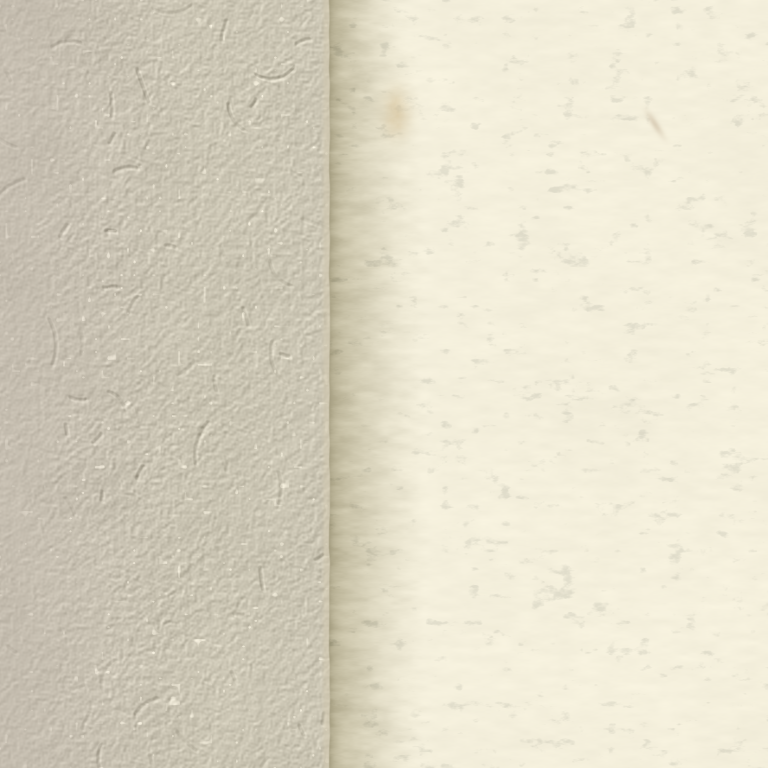
Write a three.js fragment shader that draws this texture.

```glsl
// A rough grey board overlaps a smooth cream sheet and casts a soft shadow on it.
// The board is embossed value noise with scattered curved fibres; the sheet is
// horizontally stretched noise, a falling-off shadow and two faint blemishes.

#define EDGE_X 0.429
#define EDGE_SOFT 0.0014
#define GRAIN_SCALE 165.0
#define GRAIN_RELIEF 0.17
#define FIBRE_CELLS 19.0
#define FIBRE_DEPTH 0.13
#define SHADOW_WIDTH 0.125
#define PAPER_GRAIN 0.035
#define BOARD_COLOR vec3(0.785, 0.757, 0.697)
#define PAPER_COLOR vec3(0.957, 0.938, 0.862)
#define SHADOW_COLOR vec3(0.735, 0.707, 0.595)
#define STAIN_COLOR vec3(0.82, 0.73, 0.56)

varying vec2 vUv;

float hash(vec2 p) {
  return fract(sin(dot(p, vec2(127.1, 311.7))) * 43758.545);
}

float noise(vec2 p) {
  vec2 i = floor(p), f = fract(p);
  f = f * f * (3.0 - 2.0 * f);
  return mix(mix(hash(i), hash(i + vec2(1.0, 0.0)), f.x),
             mix(hash(i + vec2(0.0, 1.0)), hash(i + 1.0), f.x), f.y);
}

float fbm(vec2 p) {
  float sum = 0.0, weight = 0.5;
  for (int i = 0; i < 4; i++) {
    sum += weight * noise(p);
    p = p * 2.03 + 17.3;
    weight *= 0.5;
  }
  return sum / 0.9375;
}

// Coverage of short bent strands, at most one per grid cell
float fibres(vec2 p) {
  p *= FIBRE_CELLS;
  vec2 home = floor(p);
  float cover = 0.0;
  for (int y = -1; y <= 1; y++) {
    for (int x = -1; x <= 1; x++) {
      vec2 cell = home + vec2(float(x), float(y));
      vec2 d = p - cell - vec2(hash(cell), hash(cell + 5.7));
      float angle = 6.283 * hash(cell + 11.3);
      float c = cos(angle), s = sin(angle);
      d = vec2(c * d.x + s * d.y, c * d.y - s * d.x);
      d.y += (hash(cell + 23.1) - 0.5) * 1.6 * d.x * d.x;
      float halfLength = mix(0.1, 0.6, pow(hash(cell + 31.9), 2.0));
      float dist = length(vec2(max(abs(d.x) - halfLength, 0.0), d.y));
      float strength = smoothstep(0.35, 1.0, hash(cell + 47.2));
      cover = max(cover, strength * (1.0 - smoothstep(0.01, 0.075, dist)));
    }
  }
  return cover;
}

float boardHeight(vec2 p) {
  vec2 warp = vec2(noise(p * 60.0), noise(p * 60.0 + 9.0)) * 1.5;
  return 0.65 * noise(p * GRAIN_SCALE + warp) + 0.35 * noise(p * GRAIN_SCALE * 1.9);
}

vec3 board(vec2 p) {
  vec2 light = vec2(-0.0022, 0.0026);
  float relief = boardHeight(p) - boardHeight(p + light);
  float rough = mix(0.55, 1.0, smoothstep(0.0, 0.17, p.x)) * mix(0.75, 1.2, fbm(p * 9.0));
  float strand = fibres(p + 3.0);
  float glint = fibres(p + 3.0 + light * 1.2);
  vec3 color = BOARD_COLOR + (fbm(p * 14.0) - 0.5) * 0.035;
  color += mix(vec3(-0.012, -0.014, -0.008), vec3(0.008, 0.014, 0.004), smoothstep(0.0, 0.3, p.x));
  color += relief * rough * GRAIN_RELIEF;
  color += (0.65 * glint - strand) * FIBRE_DEPTH * rough;

  // Bright pin-point flecks
  color += 0.12 * rough * smoothstep(0.87, 0.98, noise(p * 120.0 + 40.0));

  // Worn cream rim along the cut edge
  float rim = smoothstep(EDGE_X - 0.012, EDGE_X - 0.004, p.x);
  return mix(color, vec3(0.82, 0.785, 0.69), 0.65 * rim);
}

vec3 paper(vec2 p) {
  float away = p.x - EDGE_X;
  float streaks = fbm(p * vec2(38.0, 105.0)) - 0.5;
  float clouds = fbm(p * vec2(6.0, 9.0) + 4.0) - 0.5;

  // Shadow, ragged along the fibres and narrower towards the top
  float width = SHADOW_WIDTH * (1.0 + 0.25 * clouds - 0.15 * smoothstep(0.6, 1.0, p.y));
  float t = clamp((away + streaks * 0.022) / width, 0.0, 1.0);
  float shade = pow(1.0 - t, 1.25) * (1.0 - 0.25 * t);
  vec3 color = mix(PAPER_COLOR, SHADOW_COLOR, shade);
  color -= 0.08 * exp(-max(away, 0.0) * 180.0);

  // Fibre streaks and sparse greyish specks
  color += streaks * PAPER_GRAIN * (1.0 + 1.2 * shade) + clouds * 0.018;
  float specks = smoothstep(0.64, 0.85, fbm(p * vec2(50.0, 85.0) + 31.0));
  color -= specks * vec3(0.075, 0.07, 0.065);

  // Brown stain and a small slanted fleck
  vec2 s = (p - vec2(0.516, 0.853)) / vec2(0.016, 0.028);
  color = mix(color, STAIN_COLOR, 0.5 * exp(-dot(s, s)) * (0.5 + fbm(p * 70.0)));
  vec2 f = p - vec2(0.853, 0.838);
  f = vec2(0.55 * f.x - 0.835 * f.y, 0.835 * f.x + 0.55 * f.y) / vec2(0.018, 0.0045);
  return mix(color, vec3(0.77, 0.70, 0.60), 0.5 * exp(-dot(f, f)));
}

void main() {
  float edge = EDGE_X + (noise(vec2(vUv.y * 45.0, 2.0)) - 0.5) * 0.0015;
  float side = smoothstep(edge - EDGE_SOFT, edge + EDGE_SOFT, vUv.x);
  gl_FragColor = vec4(mix(board(vUv), paper(vUv), side), 1.0);
}
```
